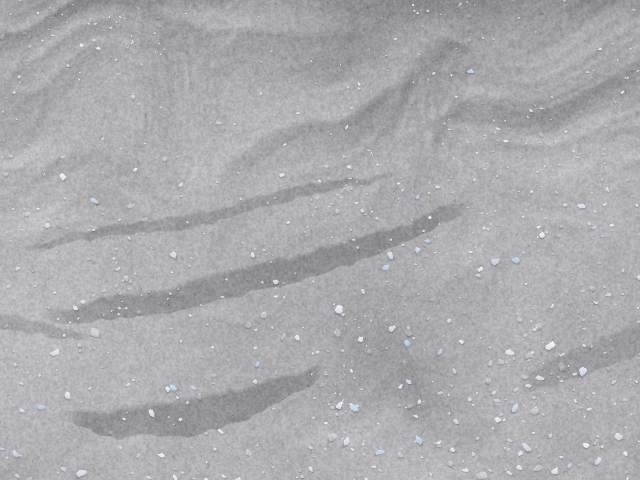
This texture is drawn by a WebGL 1 fragment shader. Its source:

```glsl
precision highp float;
// Pale grey sand with wind-carved hollows, strewn with white and bluish pebbles.
// Ridged noise lit from one side gives the ripples, curved bands the long shadows,
// and jittered grids of small convex polygons the stones.
uniform vec2 u_resolution;

float hash(vec2 p) {
  vec3 q = fract(p.xyx * vec3(0.1031, 0.1030, 0.0973));
  q += dot(q, q.yzx + 33.33);
  return fract((q.x + q.y) * q.z);
}

float noise(vec2 p) {
  vec2 i = floor(p), f = p - i;
  f = f * f * (3.0 - 2.0 * f);
  return mix(mix(hash(i), hash(i + vec2(1, 0)), f.x),
             mix(hash(i + vec2(0, 1)), hash(i + vec2(1, 1)), f.x), f.y);
}

mat2 rotation(float a) {
  return mat2(cos(a), sin(a), -sin(a), cos(a));
}

// Height of the sand: warped, flattened ridges in four octaves
float sandHeight(vec2 p) {
  vec2 q = vec2(p.x * 3.4, p.y * 5.4 - p.x * 0.5);
  q += 1.3 * vec2(noise(p * 4.0 + 7.0), noise(p * 4.5 + 31.0));
  float height = 0.0, amp = 0.5;
  for (int i = 0; i < 4; i++) {
    float n = 2.0 * noise(q + 50.0) - 1.0;
    height += amp * (1.0 - sqrt(n * n + 0.004));
    q = rotation(0.6) * q * 2.1 + 13.0;
    amp *= 0.42;
  }
  return height;
}

// Shadowed hollow from a to b: crisp ragged lower edge, softer upper edge, tapered ends
float hollow(vec2 p, vec2 a, vec2 b, float sag, float halfWidth) {
  float t = clamp((p.x - a.x) / (b.x - a.x), 0.0, 1.0);
  float arch = 4.0 * t * (1.0 - t);
  float wobble = 0.016 * (noise(p * 13.0) - 0.5) + 0.010 * (noise(p * 48.0) - 0.5);
  float d = p.y - mix(a.y, b.y, t) - sag * arch + wobble;
  float w = halfWidth * sqrt(arch);
  return smoothstep(-w - 0.002, -w + 0.003, d)
       * (1.0 - smoothstep(w * 0.75, w * 1.1 + 0.005, d))
       * smoothstep(0.0, 0.35, arch);
}

// Lays one grid of angular pebbles over the sand
vec3 addPebbles(vec3 color, vec2 p, float cell, float chance, float layer, float soft) {
  mat2 turn = rotation(0.4 + layer * 0.7);
  vec2 g = turn * p / cell + 40.0 + layer * 17.0;
  vec2 id = floor(g);
  vec2 jitter = vec2(hash(id + 3.1), hash(id + 8.7)) - 0.5;
  vec2 q = ((fract(g) - 0.5 - 0.4 * jitter) * cell) * turn;
  float radius = cell * mix(0.15, 0.31, hash(id + 5.3)) * (1.1 - 0.35 * p.y);

  // Convex outline from six half planes at uneven distances, flattened lengthwise
  vec2 s = rotation(2.4 * hash(id + 2.9) - 1.2) * q;
  s.y *= 1.1 + 0.9 * hash(id + 6.4);
  float d = -1.0;
  for (int i = 0; i < 6; i++) {
    float k = float(i);
    float a = 1.047 * (k + 0.7 * hash(id + k * 1.7));
    float reach = radius * mix(0.55, 1.0, hash(id + k * 2.3 + 9.0));
    d = max(d, dot(s, vec2(cos(a), sin(a))) - reach);
  }

  float present = step(hash(id + 11.0), chance);
  float body = present * (1.0 - smoothstep(-soft, soft, d));
  float shade = present * (1.0 - smoothstep(0.0, radius * 0.6 + soft, d))
              * smoothstep(0.0, radius, -q.y);
  vec3 stone = mix(vec3(0.74, 0.80, 0.89), vec3(0.91, 0.92, 0.94), hash(id + 14.2));
  float sandy = step(hash(id + 19.6), 0.25);
  stone = mix(stone, color + 0.08, sandy);
  stone += 0.06 * clamp(q.y / radius, -1.0, 1.0);
  return mix(color * (1.0 - 0.2 * shade), stone, body);
}

void main() {
  vec2 p = gl_FragCoord.xy / u_resolution.y;
  float soft = max(0.5 / u_resolution.y, 0.0011);

  // Broad light: darker with distance, with faint patches
  float tone = mix(0.71, 0.625, smoothstep(0.5, 1.02, p.y));
  tone += 0.07 * (noise(p * 3.5 + 4.0) - 0.5) + 0.03 * (noise(p * 11.0) - 0.5);
  tone -= 0.05 * smoothstep(0.94, 1.01, p.y);

  // Ripples, strongest in the upper part
  float slope = sandHeight(p) - sandHeight(p + vec2(-0.006, 0.011));
  float strength = mix(0.16, 0.62, smoothstep(0.4, 0.75, p.y));
  tone += clamp(slope * strength, -0.085, 0.06);

  // Long hollows and one soft dent
  float shadow = hollow(p, vec2(0.07, 0.34), vec2(1.0, 0.58), -0.045, 0.029);
  shadow = max(shadow, hollow(p, vec2(0.13, 0.13), vec2(0.69, 0.24), -0.052, 0.035));
  shadow = max(shadow, 0.8 * hollow(p, vec2(0.03, 0.48), vec2(0.84, 0.64), -0.008, 0.012));
  shadow = max(shadow, 0.7 * hollow(p, vec2(-0.12, 0.37), vec2(0.19, 0.30), -0.01, 0.013));
  shadow = max(shadow, 0.6 * hollow(p, vec2(1.08, 0.19), vec2(1.5, 0.34), 0.01, 0.035));
  vec2 dent = rotation(0.85) * (p - vec2(0.83, 0.2)) * vec2(5.0, 13.0);
  shadow = max(shadow, 0.55 * exp(-dot(dent, dent)) * (0.6 + 0.8 * noise(p * 22.0)));
  tone -= 0.12 * shadow;

  // Fine grain on turned grids, and tiny dark specks
  vec2 grainAt = rotation(0.6) * p;
  tone += 0.085 * (noise(grainAt * 270.0 + 400.0) - 0.5);
  tone += 0.04 * (noise(rotation(1.9) * p * 130.0 + 300.0) - 0.5);
  tone -= 0.06 * smoothstep(0.84, 0.97, noise(grainAt * 210.0 + 700.0));
  vec3 color = tone * vec3(1.0, 0.993, 1.012);

  // Pebbles, crowded and larger at the lower right
  vec2 away = (p - vec2(1.07, 0.14)) * vec2(1.0, 1.25);
  float crowd = exp(-9.0 * dot(away, away));
  float patches = smoothstep(0.3, 0.8, noise(p * 7.0 + 21.0));
  float nearby = 1.0 - 0.85 * smoothstep(0.2, 0.75, p.y);
  color = addPebbles(color, p, 0.014, 0.03 + 0.11 * patches + 0.06 * crowd, 0.0, soft);
  color = addPebbles(color, p, 0.024, 0.03 + 0.15 * patches + 0.18 * crowd, 1.0, soft);
  color = addPebbles(color, p, 0.037, 0.09 * nearby + 0.30 * crowd, 2.0, soft);

  gl_FragColor = vec4(color, 1.0);
}
```
